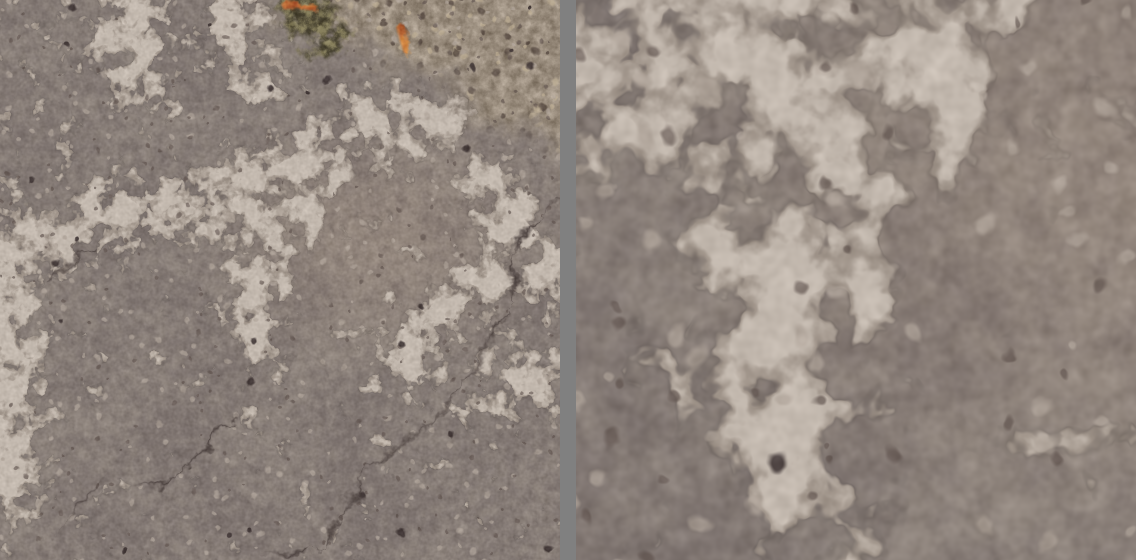
Left: the whole. Right: its middle third, enlarged.
Give the GLSL for this texture, as a Shadertoy shader.

```glsl
vec2 hash2(vec2 cell) {
    uvec2 q = uvec2(ivec2(cell) + 4096) * uvec2(1597u, 3812u);
    uint n = (q.x ^ q.y) * 74567u;
    n = (n ^ (n >> 15)) * 28411u;
    n ^= n >> 13;
    n *= 26699u;
    return vec2(n >> 16, n & 65535u) / 65535.0;
}

float gradientNoise(vec2 p) {
    vec2 i = floor(p), f = fract(p);
    vec2 u = f * f * f * (f * (f * 6.0 - 15.0) + 10.0);
    vec2 e = vec2(0, 1);
    float a = dot(hash2(i) * 2.0 - 1.0, f);
    float b = dot(hash2(i + e.yx) * 2.0 - 1.0, f - e.yx);
    float c = dot(hash2(i + e) * 2.0 - 1.0, f - e);
    float d = dot(hash2(i + 1.0) * 2.0 - 1.0, f - 1.0);
    return mix(mix(a, b, u.x), mix(c, d, u.x), u.y);
}

float fbm(vec2 p) {
    float sum = 0.0, amp = 0.75;
    for (int i = 0; i < 4; i++) {
        sum += amp * gradientNoise(p);
        p = mat2(1.6, 1.2, -1.2, 1.6) * p + 17.3;
        amp *= 0.55;
    }
    return sum;
}

float segmentDist(vec2 p, vec2 a, vec2 b) {
    vec2 ab = b - a;
    return length(p - a - ab * clamp(dot(p - a, ab) / dot(ab, ab), 0.0, 1.0));
}

// Soft round spots, one per grid cell with the given chance
float spots(vec2 p, float chance, float size) {
    float cover = 0.0;
    for (int y = -1; y <= 1; y++)
    for (int x = -1; x <= 1; x++) {
        vec2 cell = floor(p) + vec2(x, y);
        vec2 pick = hash2(cell + 71.0);
        float radius = size * (0.45 + 0.55 * pick.y);
        float d = length(p - cell - hash2(cell));
        cover = max(cover, step(pick.x, chance) * smoothstep(radius, radius * 0.4, d));
    }
    return cover;
}

// Areas where pale paint survives, as soft strokes
float paintDensity(vec2 p) {
    vec4 strokes[12] = vec4[](
        vec4(0.00, 0.57, 0.12, 0.58), vec4(0.17, 0.62, 0.36, 0.61),
        vec4(0.37, 0.65, 0.64, 0.75), vec4(0.43, 0.60, 0.55, 0.63),
        vec4(0.46, 0.55, 0.46, 0.40), vec4(0.01, 0.50, 0.01, 0.15),
        vec4(0.72, 0.35, 0.87, 0.51), vec4(0.87, 0.67, 0.99, 0.49),
        vec4(0.22, 0.97, 0.25, 0.86), vec4(0.42, 0.97, 0.46, 0.88),
        vec4(0.66, 0.78, 0.79, 0.80), vec4(0.88, 0.31, 0.97, 0.33));
    float density = 0.0;
    for (int i = 0; i < 12; i++) {
        float d = segmentDist(p, strokes[i].xy, strokes[i].zw) / 0.065;
        density = max(density, exp(-d * d));
    }
    return density;
}

float crackDist(vec2 p) {
    vec2 path[13] = vec2[](
        vec2(1.02, 0.66), vec2(0.92, 0.57), vec2(0.92, 0.47), vec2(0.82, 0.30),
        vec2(0.74, 0.22), vec2(0.66, 0.17), vec2(0.61, 0.08), vec2(0.58, 0.02),
        vec2(0.47, 0.01), vec2(0.42, 0.25), vec2(0.29, 0.13), vec2(0.20, 0.16),
        vec2(0.10, 0.05));
    float d = segmentDist(p, vec2(0.17, 0.56), vec2(0.09, 0.50));
    for (int i = 0; i < 12; i++)
        if (i != 8) d = min(d, segmentDist(p, path[i], path[i + 1]));
    return d;
}

void mainImage(out vec4 fragColor, in vec2 fragCoord) {
    vec2 uv = fragCoord / iResolution.xy;
    vec2 wobble = vec2(fbm(uv * 24.0), fbm(uv * 24.0 + 40.0));
    vec2 rough = uv + 0.012 * wobble;
    float grain = gradientNoise(uv * 60.0) + gradientNoise(uv * 105.0 + 9.0)
                + gradientNoise(uv * 180.0 + 31.0);

    // Worn asphalt
    float warm = smoothstep(0.4, 0.0, length((uv - vec2(0.68, 0.58)) * vec2(1.0, 1.3)));
    float mottle = 0.6 * fbm(uv * 7.0) + 0.7 * fbm(uv * 40.0);
    vec3 color = mix(vec3(0.485, 0.445, 0.43), vec3(0.57, 0.53, 0.50),
                     smoothstep(-0.4, 0.5, mottle + 0.2 * warm));
    color += vec3(0.025, 0.015, 0.005) * warm;

    // Loose tan gravel in the upper right
    float gravel = smoothstep(-0.06, 0.06, uv.y + 0.6 * uv.x - 1.32 + 0.15 * fbm(uv * 8.0));
    vec3 grit = vec3(0.60, 0.55, 0.49) + 0.26 * fbm(uv * 44.0);
    grit = mix(grit, vec3(0.74, 0.68, 0.58), 0.75 * spots(rough * 46.0, 0.35, 0.45));
    grit = mix(grit, vec3(0.33, 0.28, 0.25), 0.75 * spots(rough * 38.0 + 23.0, 0.28, 0.38));
    color = mix(color, grit, gravel);

    // Broken paint, palest in the middle of each flake
    float corner = smoothstep(0.7, 1.0, uv.y - 0.3 * uv.x);
    float leftSide = smoothstep(0.3, 0.0, uv.x);
    float flake = 1.6 * fbm(rough * 21.0) + 0.85 * paintDensity(uv + 0.04 * wobble)
                + 0.16 * corner + 0.12 * leftSide - 0.56 - 0.3 * gravel;
    color *= 1.0 - 0.07 * smoothstep(-0.2, -0.03, flake);
    vec3 paint = mix(vec3(0.62, 0.575, 0.535), vec3(0.765, 0.725, 0.685),
                     smoothstep(0.0, 0.36, flake + 0.35 * fbm(uv * 48.0)));
    color = mix(color, paint, smoothstep(-0.06, 0.09, flake));

    // Pale chips, small dark flecks and rare deep pits
    color = mix(color, vec3(0.69, 0.645, 0.605), 0.7 * spots(rough * 40.0 + 5.0, 0.25, 0.33));
    color = mix(color, vec3(0.38, 0.33, 0.31), 0.65 * spots(rough * 48.0 + 13.0, 0.14, 0.30));
    color = mix(color, vec3(0.22, 0.18, 0.18), 0.85 * spots(rough * 16.0 + 3.0, 0.13, 0.16));

    // Cracks that swell, thin out and break off
    float width = 0.007 + 0.014 * gradientNoise(uv * 21.0);
    float crack = smoothstep(width, width * 0.2 - 0.003, crackDist(uv + 0.03 * wobble));
    float strength = clamp(0.65 + 1.3 * gradientNoise(uv * 10.0), 0.0, 0.9);
    color = mix(color, vec3(0.29, 0.25, 0.24), crack * strength);

    // Weed tuft and fallen petals
    float tuft = segmentDist(rough, vec2(0.53, 1.0), vec2(0.58, 0.94)) + 0.07 * wobble.x;
    vec3 leaf = mix(vec3(0.24, 0.22, 0.15), vec3(0.54, 0.51, 0.36),
                    smoothstep(-0.3, 0.35, fbm(uv * 50.0)));
    color = mix(color, leaf, 0.9 * smoothstep(0.05, 0.02, tuft));
    float petal = min(segmentDist(rough, vec2(0.51, 0.99), vec2(0.56, 0.985)),
                      segmentDist(rough, vec2(0.715, 0.95), vec2(0.728, 0.91)));
    vec3 orange = mix(vec3(0.62, 0.29, 0.15), vec3(0.88, 0.60, 0.30), 0.5 + 1.5 * wobble.y);
    color = mix(color, orange, smoothstep(0.011, 0.003, petal + 0.01 * wobble.x));

    color += 0.05 * grain;
    fragColor = vec4(color, 1.0);
}
```
